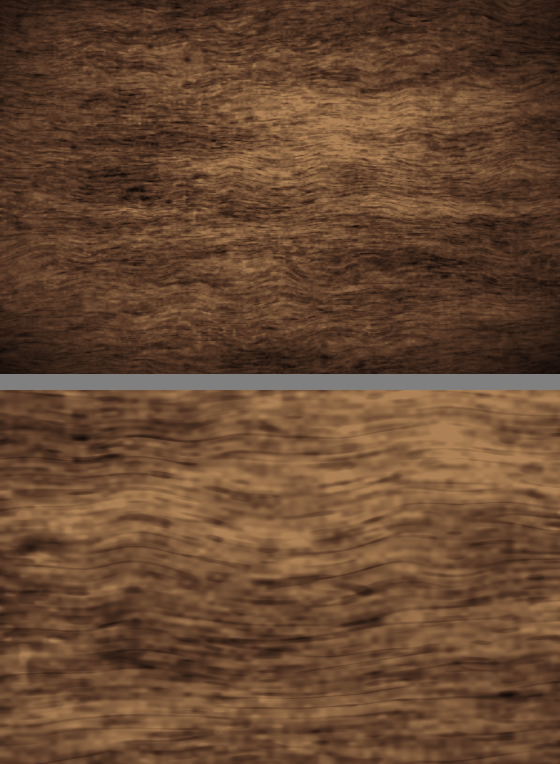
Top, the full canvas; bottom, a detail of the centre.
Reproduce this texture procedurally as a Shadertoy shader.

```glsl
#define SHADOW vec3(0.07, 0.04, 0.03)
#define BROWN vec3(0.34, 0.22, 0.15)
#define HONEY vec3(0.60, 0.44, 0.29)
#define GLOW 0.475
#define VIGNETTE 0.18
#define BLOTCH 0.85
#define STREAK 0.85
#define FIBER 0.42
#define LINE 0.16
#define PORE 0.22
#define GRIT 0.26
#define SCARS 6

float hash(vec2 p) {
    vec3 q = fract(p.xyx * 0.1031);
    q += dot(q, q.yzx + 33.33);
    return fract((q.x + q.y) * q.z);
}

float noise(vec2 p) {
    vec2 cell = floor(p), f = fract(p);
    f = f * f * (3.0 - 2.0 * f);
    float low = mix(hash(cell), hash(cell + vec2(1, 0)), f.x);
    float high = mix(hash(cell + vec2(0, 1)), hash(cell + vec2(1, 1)), f.x);
    return mix(low, high, f.y);
}

// Layered noise, centred on zero; each layer is turned to hide the lattice
float fbm(vec2 p) {
    float sum = -0.47, amp = 0.5;
    for (int i = 0; i < 4; i++) {
        sum += amp * noise(p);
        p = p * 2.03 + 17.3;
        amp *= 0.5;
    }
    return sum;
}

// Height across the fibres, bent by slow waves and curly ripples
float fiberHeight(vec2 p) {
    float waves = 0.07 * noise(p * vec2(1.8, 3.0) + 40.0);
    float ripples = 0.032 * noise(p * vec2(8.0, 9.0) + 80.0);
    float curls = 0.009 * noise(p * vec2(21.0, 16.0) + 120.0);
    return p.y + waves + ripples + curls;
}

// Bump that closes the streaks into rings around a knot
float knot(vec2 p) {
    vec2 k = (p - vec2(0.10, 0.17)) / vec2(0.17, 0.075);
    return 0.13 * exp(-dot(k, k));
}

// Short dark nicks lying along the grain
float scars(vec2 p, float width) {
    float mask = 0.0;
    for (int i = 0; i < SCARS; i++) {
        float id = float(i) + 3.0;
        vec2 centre = vec2(hash(vec2(id, 1.7)) * width, hash(vec2(id, 8.3)));
        vec2 d = p - centre;
        d.y += d.x * (hash(vec2(id, 5.1)) - 0.5) * 0.6;
        d /= vec2(0.012 + 0.02 * hash(vec2(id, 2.9)), 0.005);
        float edge = length(d) + 0.8 * (noise(p * 90.0) - 0.5);
        mask = max(mask, 1.0 - smoothstep(0.4, 1.3, edge));
    }
    return mask;
}

void mainImage(out vec4 fragColor, in vec2 fragCoord) {
    vec2 p = fragCoord / iResolution.y;
    float width = iResolution.x / iResolution.y;
    float v = fiberHeight(p);
    float ring = v + knot(p);

    // Warm centre falling off to dark corners
    vec2 fromCentre = (p - vec2(0.5 * width, 0.54)) / vec2(0.5 * width, 0.5);
    float tone = GLOW - VIGNETTE * dot(fromCentre, fromCentre);

    // Broad stains and long streaks
    float relief = 1.0 + BLOTCH * fbm(p * vec2(2.4, 6.0) + 11.0);
    relief += STREAK * fbm(vec2(p.x * 3.0, ring * 24.0) + 5.0);

    // Thin fibres in two layers and an even grit
    relief += FIBER * (noise(vec2(p.x * 30.0, v * 190.0)) - 0.5);
    relief += 0.6 * FIBER * (noise(vec2(p.x * 60.0, v * 120.0) + 60.0) - 0.5);
    relief += GRIT * (noise(p * vec2(150.0, 210.0) + 90.0) - 0.5);

    // Hairlines that run on along the grain
    float contour = abs(noise(vec2(p.x * 11.0, v * 85.0) + 7.0) - 0.5);
    float hairline = 1.0 - smoothstep(0.02, 0.13, contour);
    relief += LINE * (0.35 - hairline);

    // Dark pores, pale worn flecks and nicks
    float pores = smoothstep(0.6, 0.9, noise(vec2(p.x * 42.0, v * 175.0) + 30.0));
    float worn = smoothstep(0.4, 0.85, fbm(p * vec2(4.0, 9.0) + 21.0) + 0.5);
    float flecks = worn * smoothstep(0.6, 0.95, noise(vec2(p.x * 75.0, v * 160.0)));
    relief += 0.4 * flecks - PORE * pores;
    relief *= 1.0 - 0.4 * scars(p, width);
    tone *= max(relief, 0.15);

    // Tone to wood colour
    float dark = clamp((tone - SHADOW.r) / (BROWN.r - SHADOW.r), 0.0, 1.0);
    float light = clamp((tone - BROWN.r) / (HONEY.r - BROWN.r), 0.0, 1.3);
    vec3 wood = mix(SHADOW, BROWN, dark) + (HONEY - BROWN) * light;
    fragColor = vec4(wood, 1.0);
}
```
